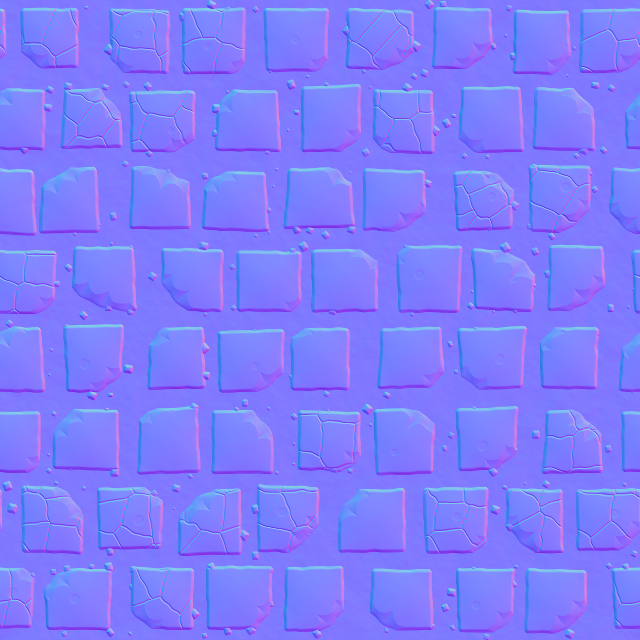
Give the GLSL for this texture map, as a WebGL 2 fragment shader.

```glsl
#version 300 es
precision highp float;

uniform vec2 u_resolution;
out vec4 fragColor;

// Lengths are in stone cells, one cell being 1 / CELLS of the canvas
const float CELLS = 8.0;
const float ROW_SHIFT[8] = float[8](0.0, 0.65, 0.12, 0.09, 0.33, 0.98, 0.1, 0.72);
const vec2 HALF_MIN = vec2(0.35, 0.37);
const vec2 HALF_MAX = vec2(0.42, 0.42);
const float CORNER_RADIUS = 0.045;
const float STONE_HEIGHT = 0.025;
const float DOME_HEIGHT = 0.025;
const float BEVEL = 0.042;
const float CHIP_SLOPE = 0.24;
const float CRACKED_SHARE = 0.3;
const float CRACK_SCALE = 2.3;
const float CRACK_WIDTH = 0.016;
const float CRACK_DEPTH = 0.008;
const float DENT_SHARE = 0.4;
const float DENT_DEPTH = 0.0025;
const float PEBBLE_GRID = 4.0;
const float PEBBLE_DENSITY = 0.85;
const float PEBBLE_MIN = 0.014;
const float PEBBLE_MAX = 0.06;
const float GROUND_ROUGHNESS = 0.022;
const float GROUND_TILT = -0.05;

vec3 hash3(vec2 p) {
    vec3 q = fract(p.xyx * vec3(0.1031, 0.1030, 0.0973));
    q += dot(q, q.yxz + 33.33);
    return fract((q.xxy + q.yzz) * q.zyx);
}

// Value noise that wraps at the given period
float noise(vec2 p, float period) {
    vec2 i = floor(p), f = p - i;
    f = f * f * (3.0 - 2.0 * f);
    float a = hash3(mod(i, period)).x;
    float b = hash3(mod(i + vec2(1, 0), period)).x;
    float c = hash3(mod(i + vec2(0, 1), period)).x;
    float d = hash3(mod(i + 1.0, period)).x;
    return mix(mix(a, b, f.x), mix(c, d, f.x), f.y);
}

float roundedBox(vec2 p, vec2 halfSize, float radius) {
    vec2 e = abs(p) - halfSize + radius;
    return length(max(e, 0.0)) + min(max(e.x, e.y), 0.0) - radius;
}

// Rounded rise from 0 at the outline to 1 inside
float bevel(float dist, float width) {
    float x = clamp(-dist / width, 0.0, 1.0);
    return x * (2.0 - x);
}

// Distance to the border between the two nearest Voronoi sites
float crackDistance(vec2 p) {
    vec2 cell = floor(p), nearest = vec2(9.0), second = vec2(9.0);
    for (int k = 0; k < 9; k++) {
        vec2 c = cell + vec2(k % 3 - 1, k / 3 - 1);
        vec2 site = c + 0.1 + 0.8 * hash3(c + 131.0).xy - p;
        if (dot(site, site) < dot(nearest, nearest)) {
            second = nearest;
            nearest = site;
        } else if (dot(site, site) < dot(second, second)) {
            second = site;
        }
    }
    return dot(0.5 * (nearest + second), normalize(second - nearest));
}

float stoneHeight(vec2 p) {
    float row = floor(p.y);
    int rowIndex = int(mod(row, CELLS));
    float shift = ROW_SHIFT[rowIndex];
    float col = floor(p.x - shift + 0.5);
    vec2 id = vec2(mod(col, CELLS), float(rowIndex));
    vec3 a = hash3(id + 11.0), b = hash3(id + 47.0);
    vec3 c = hash3(id + 83.0), d = hash3(id + 109.0);

    // Uneven block
    vec2 halfSize = mix(HALF_MIN, HALF_MAX, a.xy);
    vec2 jitter = (2.0 * d.xy - 1.0) * vec2(0.475 - halfSize.x, 0.03);
    vec2 q = p - vec2(col + shift, row + 0.5) - jitter;
    float wobble = noise(p * 9.0, 9.0 * CELLS) - 0.5;
    q += 0.016 * wobble;
    q.x *= 1.0 + 0.14 * (a.z - 0.5) * q.y / halfSize.y;
    q.y += 0.08 * (d.z - 0.5) * q.x;
    float dist = roundedBox(q, halfSize, CORNER_RADIUS);

    // Broken corner with facets
    vec2 corner = sign(b.xy - 0.5);
    vec2 dir = normalize(corner * mix(vec2(0.4, 0.6), vec2(1.0, 1.1), c.xy));
    float along = dot(q, vec2(-dir.y, dir.x));
    float facet = abs(fract(along * 3.5 + c.x * 5.0) - 0.5);
    float chip = dot(q, dir) - dot(halfSize * corner, dir) + mix(0.07, 0.23, b.z);
    chip += 0.55 * along * along + 0.04 * (facet - 0.25) + 0.02 * wobble;
    dist = max(dist, chip);

    float rise = bevel(dist, BEVEL);
    vec2 arch = max(1.0 - q * q / (halfSize * halfSize), 0.0);
    float height = (STONE_HEIGHT + DOME_HEIGHT * arch.x * arch.y) * rise;
    float chipTop = 0.4 * STONE_HEIGHT * rise + max(-chip, 0.0) * CHIP_SLOPE * (0.65 + 1.4 * facet);
    height = min(height, chipTop);

    // Wear
    if (c.z < CRACKED_SHARE) {
        float crack = crackDistance((q + 0.025 * wobble) * CRACK_SCALE + id * 7.3) / CRACK_SCALE;
        height -= CRACK_DEPTH * rise * (1.0 - smoothstep(0.0, CRACK_WIDTH, crack));
    }
    if (a.z < DENT_SHARE) {
        float dent = length(q - 0.3 * (c.yx - 0.5)) / mix(0.04, 0.08, d.y);
        height -= DENT_DEPTH * rise * (1.0 - smoothstep(0.6, 1.0, dent));
    }
    return height;
}

float pebbleHeight(vec2 p) {
    vec2 g = p * PEBBLE_GRID, cell = floor(g);
    float height = 0.0;
    for (int k = 0; k < 9; k++) {
        vec2 c = cell + vec2(k % 3 - 1, k / 3 - 1);
        vec2 id = mod(c, CELLS * PEBBLE_GRID);
        vec3 r = hash3(id + 211.0), s = hash3(id + 307.0);
        if (r.z > PEBBLE_DENSITY * noise(id * 0.25, CELLS)) continue;
        vec2 q = (g - c - 0.15 - 0.7 * r.xy) / PEBBLE_GRID;
        float angle = s.x * 1.57;
        q = mat2(cos(angle), sin(angle), -sin(angle), cos(angle)) * q;
        float size = mix(PEBBLE_MIN, PEBBLE_MAX, s.y);
        float dist = roundedBox(q, size * vec2(1.0, 0.75 + 0.25 * s.z), 0.5 * size);
        height = max(height, 0.45 * size * bevel(dist, 0.75 * size));
    }
    return height;
}

float objectHeight(vec2 p) {
    return max(stoneHeight(p), pebbleHeight(p));
}

float surfaceHeight(vec2 p) {
    float grain = 0.0;
    for (float f = 3.0; f < 30.0; f *= 2.0) grain += noise(p * f, f * CELLS) / f;
    float objects = objectHeight(p);
    return objects + GROUND_ROUGHNESS * grain * mix(1.0, 0.25, smoothstep(0.0, 0.02, objects));
}

void main() {
    vec2 p = gl_FragCoord.xy / u_resolution * CELLS;
    vec2 e = max(0.5 * CELLS / u_resolution, vec2(0.004));
    vec2 slope = vec2(
        surfaceHeight(p + vec2(e.x, 0)) - surfaceHeight(p - vec2(e.x, 0)),
        surfaceHeight(p + vec2(0, e.y)) - surfaceHeight(p - vec2(0, e.y))) / (2.0 * e);
    float ground = 1.0 - smoothstep(0.0, 0.01, objectHeight(p));
    vec3 normal = normalize(vec3(-slope + vec2(0.0, GROUND_TILT * ground), 1.0));
    fragColor = vec4(0.5 + 0.5 * normal, 1.0);
}
```
